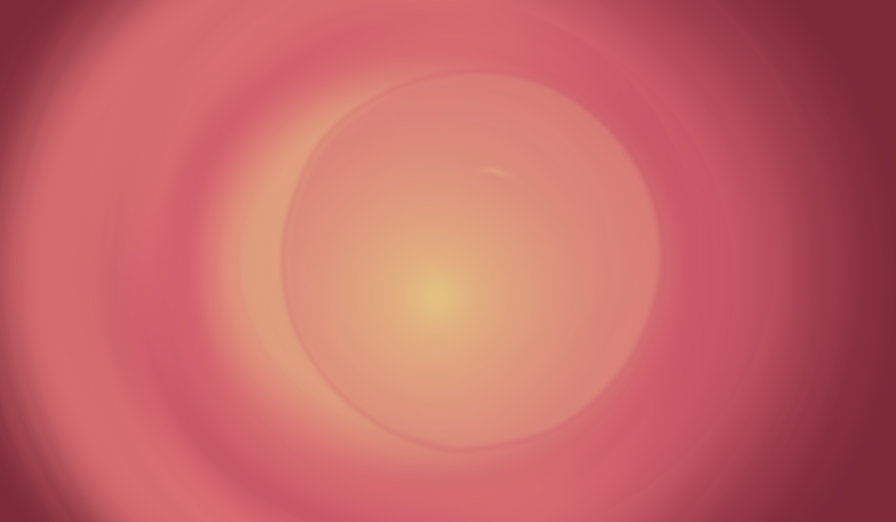
Reproduce this background procedurally as a Shadertoy shader.

```glsl
// A warm painted tunnel: a golden glow inside nested, off-centre discs.
// Soft ellipses set the big colour areas; noise stretched around the
// centre and a loop of faint one-sided rims add the brush strokes.

const float ASPECT = 1.716;
const vec2 GLOW_CENTRE = vec2(0.837, 0.431);
const vec2 SWIRL_CENTRE = vec2(0.837, 0.487);

const vec3 SALMON = vec3(0.845, 0.425, 0.440);
const vec3 ROSE   = vec3(0.790, 0.340, 0.405);
const vec3 CORAL  = vec3(0.855, 0.520, 0.475);
const vec3 PEACH  = vec3(0.875, 0.615, 0.490);
const vec3 GOLD   = vec3(0.895, 0.760, 0.510);
const vec3 WINE   = vec3(0.480, 0.155, 0.215);

float hash(vec3 p) {
    p = fract(p * vec3(0.1031, 0.1030, 0.0973));
    p += dot(p, p.yzx + 33.33);
    return fract((p.x + p.y) * p.z);
}

float noise(vec3 p) {
    vec3 i = floor(p), f = fract(p);
    f = f * f * (3.0 - 2.0 * f);
    vec2 o = vec2(0.0, 1.0);
    vec4 near = vec4(hash(i), hash(i + o.yxx), hash(i + o.xyx), hash(i + o.yyx));
    vec4 far = vec4(hash(i + o.xxy), hash(i + o.yxy), hash(i + o.xyy), hash(i + o.yyy));
    vec4 z = mix(near, far, f.z);
    vec2 y = mix(z.xy, z.zw, f.y);
    return mix(y.x, y.y, f.x);
}

// Distance from an ellipse centre, 1.0 on its outline
float ellipse(vec2 p, vec2 centre, vec2 radii) {
    return length((p - centre) / radii);
}

float bell(float x, float width) {
    return exp(-x * x / (width * width));
}

// 1.0 toward the chosen direction, fading to 0.0 around the side
float facing(vec2 dir, vec2 toward, float start) {
    return smoothstep(start, 1.0, dot(dir, normalize(toward)));
}

// Noise drawn out along circles, about -0.5 to 0.5
float strokes(vec2 dir, float radius, float frequency) {
    vec3 q = vec3(dir * 1.6 + 7.0, radius * frequency);
    return 0.65 * noise(q) + 0.35 * noise(q * vec3(1.7, 1.7, 2.3) + 11.0) - 0.5;
}

// Faint rims: each is sharp on one side and fades outward
float rims(vec2 p, vec2 dir) {
    float sum = 0.0;
    for (int i = 0; i < 9; i++) {
        float k = float(i);
        vec2 jitter = vec2(hash(vec3(k, 3.0, 8.0)), hash(vec3(k, 9.0, 2.0))) - 0.5;
        float size = 0.34 + 0.05 * k;
        float d = (ellipse(p, SWIRL_CENTRE + 0.12 * jitter, vec2(size * 1.08, size)) - 1.0) * size;
        float turn = 6.2832 * hash(vec3(k, 5.0, 1.0));
        float rim = smoothstep(-0.004, 0.004, d) * exp(-max(d, 0.0) / 0.035);
        sum += rim * facing(dir, vec2(cos(turn), sin(turn)), -0.3);
    }
    return sum;
}

void mainImage(out vec4 fragColor, in vec2 fragCoord) {
    vec2 p = fragCoord / iResolution.xy * vec2(ASPECT, 1.0);
    vec2 offset = p - SWIRL_CENTRE;
    float radius = length(offset);
    vec2 dir = offset / max(radius, 0.001);
    float broad = strokes(dir, radius, 11.0);
    float fine = strokes(dir, radius, 38.0);
    vec2 w = p + dir * 0.035 * broad * smoothstep(0.1, 0.4, radius);

    // Outer wall: salmon on the left, rose on the right
    vec3 col = mix(SALMON, ROSE, smoothstep(0.85, 1.35, w.x + 0.12 * (w.y - 0.5)));

    // Rose folds on the left side
    float lowFold = bell(ellipse(w, SWIRL_CENTRE, vec2(0.57, 0.52)) - 1.0, 0.13);
    float highFold = bell(ellipse(w, SWIRL_CENTRE, vec2(0.50, 0.47)) - 1.0, 0.10);
    col = mix(col, ROSE, 0.85 * lowFold * facing(dir, vec2(-0.65, -0.75), 0.3));
    col = mix(col, ROSE, 0.60 * highFold * facing(dir, vec2(-0.85, 0.50), 0.2));

    // Broad disc, brightest in a crescent on the left
    float outer = ellipse(w, SWIRL_CENTRE, vec2(0.455, 0.395));
    float crescent = facing(dir, vec2(-1.0, 0.1), -0.7);
    col = mix(col, mix(CORAL, PEACH, crescent), smoothstep(1.08, 0.78, outer));

    // Inner disc with a pinker border, warming toward the glow
    float inner = ellipse(w, vec2(0.904, 0.504), vec2(0.365, 0.360));
    float glow = ellipse(p, GLOW_CENTRE, vec2(1.0));
    vec3 disc = mix(CORAL, PEACH, smoothstep(0.36, 0.12, glow));
    disc = mix(disc, SALMON, 0.35 * facing(dir, vec2(0.6, 0.8), -0.3) * smoothstep(0.6, 1.0, inner));
    col = mix(col, disc, 0.9 * smoothstep(1.02, 0.95, inner));
    col = mix(col, ROSE, 0.22 * bell(inner - 1.0, 0.018));
    col = mix(col, GOLD, 0.65 * bell(glow, 0.12) + 0.30 * bell(glow, 0.045));

    // Small bright dab above the glow
    vec2 dab = p - vec2(0.950, 0.672);
    dab.y += 0.22 * dab.x + 5.0 * dab.x * dab.x;
    col = mix(col, PEACH * 1.05, 0.65 * bell(length(dab / vec2(0.032, 0.008)), 0.8));

    // Brush texture, quiet near the centre
    float texture_ = smoothstep(0.05, 0.45, radius);
    col *= 1.0 + texture_ * (0.05 * broad + 0.035 * fine);
    col = mix(col, SALMON * 1.03, 0.16 * rims(p, dir) * smoothstep(0.3, 0.4, radius));

    // Dark surround: crisp on the left, a long fade on the right
    float right = smoothstep(0.5, 1.0, w.x);
    float edge = ellipse(w, vec2(0.748, 0.475), vec2(mix(0.714, 0.79, right), 0.674));
    float shade = smoothstep(mix(0.90, 0.76, right), mix(1.22, 1.28, right), edge + 0.06 * fine);
    col = mix(col, WINE, 0.95 * shade);

    fragColor = vec4(col, 1.0);
}
```
